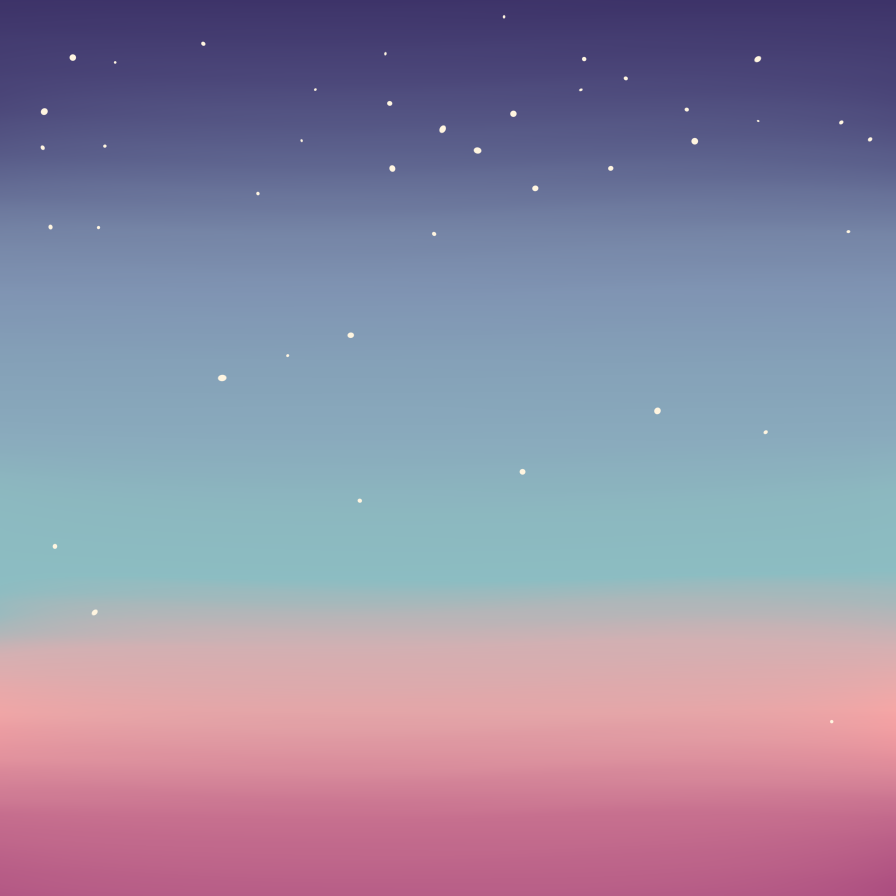
This background is drawn by a Shadertoy shader. Its source:

```glsl
vec3 hash3(vec2 cell) {
    vec3 q = vec3(dot(cell, vec2(127.1, 311.7)),
                  dot(cell, vec2(269.5, 183.3)),
                  dot(cell, vec2(419.2, 371.9)));
    return fract(sin(q) * 43758.5453);
}

// Linear step of a stacked vertical gradient
void blendTo(inout vec3 color, vec3 next, float from, float to, float h) {
    color = mix(color, next, clamp((h - from) / (to - from), 0.0, 1.0));
}

float bump(float v, float center, float width) {
    float d = (v - center) / width;
    return exp(-d * d);
}

vec3 skyGradient(float h) {
    vec3 c = vec3(0.72, 0.37, 0.53);
    blendTo(c, vec3(0.78, 0.44, 0.56), 0.000, 0.089, h);
    blendTo(c, vec3(0.86, 0.57, 0.62), 0.089, 0.154, h);
    blendTo(c, vec3(0.89, 0.65, 0.66), 0.154, 0.206, h);
    blendTo(c, vec3(0.82, 0.69, 0.70), 0.206, 0.284, h);
    blendTo(c, vec3(0.66, 0.72, 0.73), 0.284, 0.332, h);
    blendTo(c, vec3(0.55, 0.74, 0.76), 0.332, 0.356, h);
    blendTo(c, vec3(0.55, 0.72, 0.75), 0.356, 0.427, h);
    blendTo(c, vec3(0.54, 0.67, 0.74), 0.427, 0.505, h);
    blendTo(c, vec3(0.52, 0.63, 0.72), 0.505, 0.596, h);
    blendTo(c, vec3(0.50, 0.58, 0.70), 0.596, 0.674, h);
    blendTo(c, vec3(0.46, 0.52, 0.65), 0.674, 0.740, h);
    blendTo(c, vec3(0.36, 0.38, 0.55), 0.740, 0.831, h);
    blendTo(c, vec3(0.29, 0.27, 0.47), 0.831, 0.922, h);
    blendTo(c, vec3(0.24, 0.20, 0.41), 0.922, 1.000, h);
    return c;
}

// One small tilted ellipse in some of the cells, denser near the top
float starLayer(vec2 p, float cells, float seed) {
    vec2 id = floor(p * cells);
    vec3 place = hash3(id + seed);
    vec3 shape = hash3(id + seed + 57.0);
    float height = (id.y + 0.5) / cells;
    float chance = mix(0.12, 0.55, smoothstep(0.68, 0.78, height))
                 * step(0.4, height);

    vec2 d = p - (id + 0.1 + 0.8 * place.xy) / cells;
    float angle = 6.2832 * shape.x;
    d = mat2(cos(angle), -sin(angle), sin(angle), cos(angle)) * d;
    d.x *= mix(0.7, 1.0, shape.y);
    float radius = mix(0.001, 0.0038, shape.z);
    float soft = 0.7 / iResolution.y;
    return step(place.z, chance)
         * (1.0 - smoothstep(radius - soft, radius + soft, length(d)));
}

void mainImage(out vec4 fragColor, in vec2 fragCoord) {
    vec2 uv = fragCoord / iResolution.xy;
    vec2 p = fragCoord / iResolution.y;
    float left = exp(-uv.x * 8.0);
    float right = exp((uv.x - 1.0) * 8.0);

    // Uneven bands: dipped horizon on the left, dark upper corners
    float h = uv.y;
    h += (0.034 * left + 0.008 * right) * bump(uv.y, 0.305, 0.045);
    h -= 0.030 * (left + right) * bump(uv.y, 0.44, 0.06);
    h += 0.030 * (left + right) * bump(uv.y, 0.87, 0.08);
    h += 0.004 * sin(uv.x * 7.0 - 1.5) * bump(uv.y, 0.33, 0.08);

    // Faint horizontal brush streaks
    h += 0.0015 * sin(uv.y * 130.0 + 3.0 * sin(uv.x * 5.0))
       + 0.0010 * sin(uv.y * 270.0 - 2.0 * sin(uv.x * 9.0 + 1.0));
    vec3 color = skyGradient(h);

    // Peach side glows and a magenta lower corner
    color += vec3(0.06, 0.0, -0.01) * (0.8 * left + 1.2 * right)
           * bump(uv.y, 0.2, 0.06);
    color -= vec3(0.05, 0.07, 0.03) * (0.4 * left + right)
           * bump(uv.y, 0.0, 0.09);

    // Stars
    float stars = max(starLayer(p, 8.0, 3.0), starLayer(p, 11.0, 21.0));
    color = mix(color, vec3(1.0, 0.96, 0.88), stars);

    fragColor = vec4(color, 1.0);
}
```
